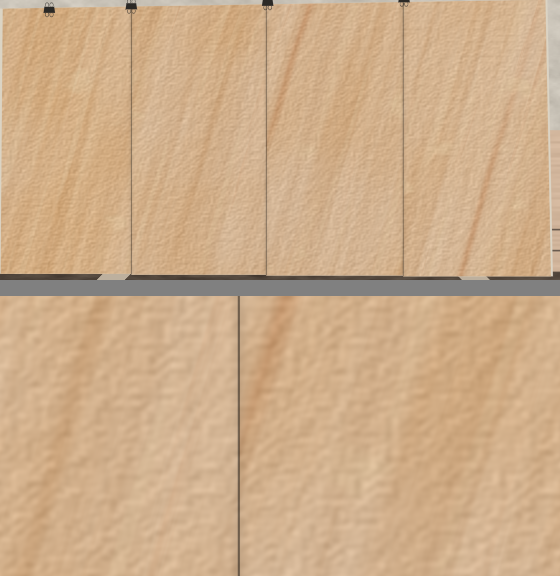
Top, the full canvas; bottom, a detail of the centre.
Give the GLSL for this texture, as a Shadertoy shader.

```glsl
// Four tall sandstone slabs standing side by side against a grey wall.
// Slanted streaks come from stretched noise reseeded for each slab, the rough
// face from embossed noise; clips, floor and wall are simple distance shapes.

float hash(vec2 p) {
    return fract(sin(dot(p, vec2(127.1, 311.7))) * 43758.5453);
}

float noise(vec2 p) {
    vec2 i = floor(p), f = fract(p);
    f = f * f * (3.0 - 2.0 * f);
    return mix(mix(hash(i), hash(i + vec2(1, 0)), f.x),
               mix(hash(i + vec2(0, 1)), hash(i + vec2(1, 1)), f.x), f.y);
}

float fbm(vec2 p) {
    float sum = 0.0, amp = 0.5;
    for (int i = 0; i < 4; i++) {
        sum += amp * noise(p);
        p = p * 2.03 + 17.3;
        amp *= 0.5;
    }
    return sum / 0.9375;
}

// Coverage of the region where d is negative, one pixel soft
float cover(float d) {
    return 1.0 - smoothstep(-0.7, 0.7, d * iResolution.y);
}

float box(vec2 p, vec2 halfSize) {
    vec2 d = abs(p) - halfSize;
    return max(d.x, d.y);
}

float bell(float x, float width) {
    return exp(-x * x / (width * width));
}

vec3 stone(vec2 p, float slab) {
    // Coordinate across the leaning streaks, with a slight waver
    float across = p.x - 0.29 * p.y + 0.012 * noise(p * vec2(2.0, 5.0));
    vec2 seed = vec2(slab * 13.7, slab * 5.3);
    float broad = fbm(vec2(across * 9.0, p.y * 0.8) + seed);
    float fine = fbm(vec2(across * 42.0, p.y * 1.3) + seed + 40.0);
    float cloud = fbm(p * 2.6 + seed + 80.0);

    vec3 col = vec3(0.828, 0.693, 0.546);
    col += vec3(0.05, 0.10, 0.15) * (broad - 0.5);
    col += vec3(0.07, 0.10, 0.12) * (fine - 0.5);
    col += vec3(0.02, 0.06, 0.11) * (cloud - 0.5);

    // Warm left slab, paler lower middle
    col -= vec3(0.0, 0.014, 0.035) * bell(p.x - 0.25, 0.22);
    col += vec3(0.0, 0.015, 0.035) * bell(length(p - vec2(1.0, 0.25)), 0.4);

    // Rusty veins: thin noise crests and two strong bands
    float rust = 0.35 * smoothstep(0.58, 0.82, fine) * smoothstep(0.35, 0.65, broad);
    rust += 0.6 * bell(across - 0.825, 0.014) * step(1.5, slab)
          * smoothstep(0.3, 0.65, p.y);
    rust += 0.55 * bell(across - 1.645, 0.013) * step(2.5, slab)
          * (1.0 - 0.6 * smoothstep(0.3, 0.9, p.y));
    col = mix(col, vec3(0.74, 0.53, 0.36), rust * (0.7 + 0.5 * cloud));

    // Pale threads and scuffed patches
    float pale = smoothstep(0.62, 0.85, noise(vec2(across * 55.0, p.y * 2.0) + seed + 9.0));
    float scuff = smoothstep(0.69, 0.8, fbm(p * 7.0 + seed + 23.0));
    col = mix(col, vec3(0.87, 0.77, 0.62), 0.22 * pale + 0.4 * scuff);

    // Rough face lit from the upper left
    vec2 g = p * vec2(110.0, 135.0);
    float relief = noise(g) - noise(g + vec2(0.6, -0.6));
    relief += 0.5 * (noise(g * 0.47 + 31.0) - noise(g * 0.47 + vec2(31.5, 30.5)));
    return col + 0.06 * relief;
}

vec3 backdrop(vec2 p) {
    vec3 wall = vec3(0.79, 0.765, 0.72) + 0.14 * (fbm(p * vec2(22.0, 30.0)) - 0.5);
    // Timber stack at the right
    vec3 timber = vec3(0.82, 0.71, 0.61) + 0.06 * (noise(p * vec2(12.0, 120.0)) - 0.5);
    timber *= 1.0 - 0.5 * cover(min(abs(p.y - 0.18), abs(p.y - 0.105)) - 0.003);
    vec3 col = mix(wall, timber, cover(p.y - 0.535));
    // Dark floor with pale supporting blocks
    vec3 ground = mix(vec3(0.22, 0.18, 0.15), vec3(0.42, 0.37, 0.32), fbm(p * vec2(14.0, 60.0)));
    col = mix(col, ground, cover(p.y - 0.03));
    for (int i = 0; i < 2; i++) {
        vec2 q = p - vec2(0.405 + 1.285 * float(i), 0.01);
        q.x += q.y * (i == 0 ? -1.0 : 1.0);
        col = mix(col, vec3(0.74, 0.69, 0.62), cover(box(q, vec2(0.05, 0.015))));
    }
    return col;
}

void mainImage(out vec4 fragColor, in vec2 fragCoord) {
    vec2 p = fragCoord / iResolution.y;
    p.x *= 2.0 * iResolution.y / iResolution.x;
    float slab = step(0.469, p.x) + step(0.951, p.x) + step(1.44, p.x);

    // Outline of the row of slabs, with a pale cut side at the right
    float right = p.x - 1.968 + 0.02 * p.y;
    float ends = max(p.y - 0.969 - 0.0165 * p.x, 0.022 - 0.003 * slab - p.y);
    float left = 0.002 + 0.008 * p.y - p.x;
    vec3 col = backdrop(p);
    col = mix(col, vec3(0.86, 0.83, 0.77), cover(max(right - 0.007, ends)));
    col = mix(col, stone(p, slab), cover(max(max(right, left), ends)));

    // Seams: a thin dark joint and a faint shadow beside it
    float joint = min(abs(p.x - 0.469), min(abs(p.x - 0.951), abs(p.x - 1.44)));
    float inside = cover(ends);
    col *= 1.0 - inside * (0.42 * cover(joint - 0.0013) + 0.06 * bell(joint, 0.008));

    // Black clips with wire handles along the top
    for (int i = 0; i < 4; i++) {
        float k = float(i);
        vec2 q = p - vec2(i == 0 ? 0.176 : 0.469 + 0.487 * (k - 1.0), 0.965 + 0.0125 * k);
        float body = box(q, vec2(0.019 - 0.15 * q.y, 0.011));
        float wire = abs(length((abs(q) - vec2(0.008, 0.017)) * vec2(1.3, 1.0)) - 0.008) - 0.0015;
        col = mix(col, vec3(0.17, 0.16, 0.15), max(cover(body), 0.6 * cover(wire)));
    }
    fragColor = vec4(clamp(col, 0.0, 1.0), 1.0);
}
```
